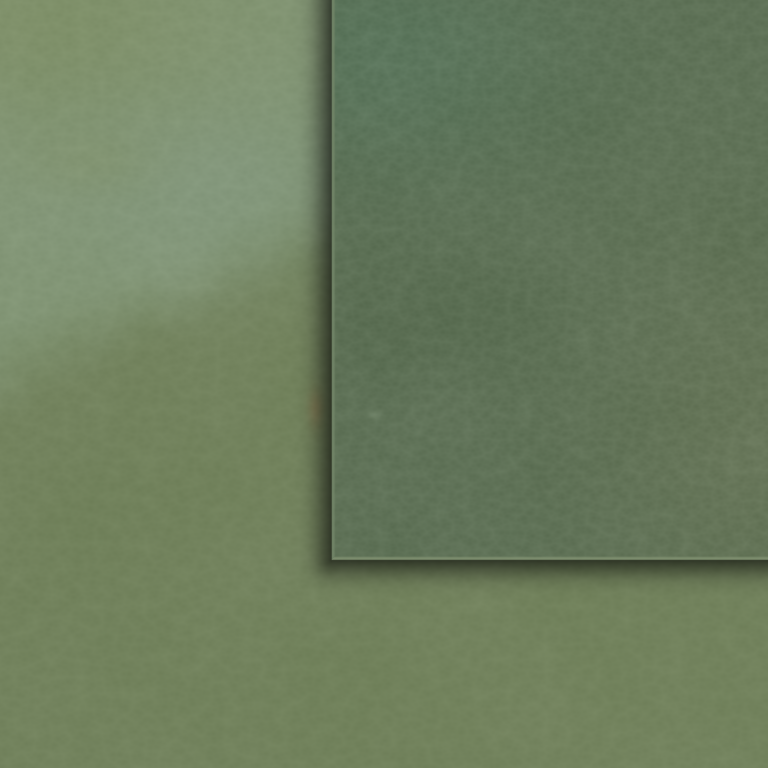
Write a three.js fragment shader that draws this background.

```glsl
// A raised sage paper card lies over a softly lit olive sheet, its corner in view.
// A box distance places the card, its lit rim and the shadow around it;
// layered sines tint both sheets and cellular noise gives them a paper grain.
varying vec2 vUv;

const vec2 CARD_CORNER = vec2(0.432, 0.271);
const float EDGE_SOFTNESS = 0.0012;

vec2 hash2(vec2 p) {
  vec2 q = vec2(dot(p, vec2(127.1, 311.7)), dot(p, vec2(269.5, 183.3)));
  return fract(sin(q) * 43758.55);
}

// Distance to the nearest scattered cell point
float cellular(vec2 p) {
  vec2 cell = floor(p);
  vec2 local = fract(p);
  float nearest = 2.0;
  for (int y = -1; y <= 1; y++) {
    for (int x = -1; x <= 1; x++) {
      vec2 offset = vec2(float(x), float(y));
      vec2 delta = offset + hash2(cell + offset) - local;
      nearest = min(nearest, dot(delta, delta));
    }
  }
  return sqrt(nearest);
}

// Broad, smooth variation built from warped and rotated sines
float mottling(vec2 p) {
  float sum = 0.0;
  float weight = 0.5;
  for (int i = 0; i < 5; i++) {
    sum += weight * sin(p.x + 1.3 * sin(p.y)) * cos(p.y + 0.8 * sin(p.x));
    p = mat2(1.5, 1.1, -1.1, 1.5) * p + 2.7;
    weight *= 0.62;
  }
  return sum;
}

// Fine fibres, stretched a little sideways
float paperGrain(vec2 p, float scale) {
  float coarse = cellular(p * scale * vec2(0.75, 1.0)) - 0.5;
  float fine = cellular(p * scale * vec2(1.7, 2.3) + 19.0) - 0.5;
  return 0.6 * coarse + 0.4 * fine;
}

float softSpot(vec2 p, vec2 center, vec2 radius) {
  vec2 d = (p - center) / radius;
  return exp(-dot(d, d));
}

vec3 sheetColor(vec2 p) {
  vec3 olive = vec3(0.452, 0.515, 0.368);
  vec3 paleSage = vec3(0.515, 0.590, 0.465);
  vec3 mist = vec3(0.520, 0.600, 0.500);
  vec3 warmGreen = vec3(0.505, 0.570, 0.415);
  float wave = mottling(p * 9.0);

  // Pale light above a slanted, blurred boundary
  float height = p.y - (0.49 + 0.48 * p.x) + 0.025 * wave;
  vec3 color = mix(olive, paleSage, smoothstep(-0.05, 0.09, height));
  color = mix(color, mist, 0.75 * softSpot(p, vec2(0.27, 0.77), vec2(0.22, 0.12)));
  color = mix(color, warmGreen, 0.85 * softSpot(p, vec2(0.05, 0.98), vec2(0.28, 0.15)));
  color = mix(color, warmGreen, 0.4 * softSpot(p, vec2(0.12, 0.79), vec2(0.08, 0.04)));

  color += vec3(0.010, 0.008, 0.012) * wave;
  return color + 0.035 * paperGrain(p, 62.0);
}

vec3 cardColor(vec2 p) {
  vec3 sage = vec3(0.378, 0.452, 0.348);
  vec3 coolGreen = vec3(0.358, 0.462, 0.362);
  vec3 warmOlive = vec3(0.412, 0.468, 0.352);
  vec3 deepGreen = vec3(0.348, 0.425, 0.318);

  vec3 color = mix(sage, coolGreen, softSpot(p, vec2(0.50, 0.93), vec2(0.24, 0.16)));
  color = mix(color, warmOlive, 0.8 * softSpot(p, vec2(1.0, 0.42), vec2(0.22, 0.28)));
  color = mix(color, deepGreen, 0.7 * softSpot(p, vec2(0.56, 0.57), vec2(0.16, 0.07)));
  color += vec3(0.014, 0.012, 0.014) * mottling(p * 13.0 + 4.0);
  color += 0.05 * softSpot(p, vec2(0.488, 0.460), vec2(0.010, 0.005));
  return color + 0.055 * paperGrain(p, 70.0);
}

// Positive inside the card, which runs past the top and right of the canvas
float cardInset(vec2 p) {
  vec2 inset = p - CARD_CORNER;
  return min(inset.x, inset.y) < 0.0
    ? -length(min(inset, 0.0))
    : min(inset.x, inset.y);
}

float shadowAmount(float gap) {
  float broad = 0.42 * exp(-pow(gap / 0.024, 2.0));
  float contact = 0.18 * exp(-gap / 0.007);
  return broad + contact;
}

void main() {
  vec2 p = vUv;
  float inset = cardInset(p);

  // Lower sheet with a rusty fleck and the cast shadow
  vec3 sheet = sheetColor(p);
  float rust = softSpot(p, vec2(0.411, 0.468), vec2(0.010, 0.025));
  sheet += rust * vec3(0.045, -0.025, -0.025);
  sheet *= 1.0 - shadowAmount(max(-inset, 0.0));

  // Card with a thin lit rim, brighter along the bottom
  vec2 side = p - CARD_CORNER;
  vec3 rimColor = mix(vec3(0.445, 0.520, 0.405), vec3(0.500, 0.565, 0.440), step(side.y, side.x));
  float rim = 1.0 - smoothstep(0.002, 0.0055, inset);
  vec3 card = mix(cardColor(p), rimColor, 0.85 * rim);

  float cover = smoothstep(-EDGE_SOFTNESS, EDGE_SOFTNESS, inset);
  gl_FragColor = vec4(mix(sheet, card, cover), 1.0);
}
```
